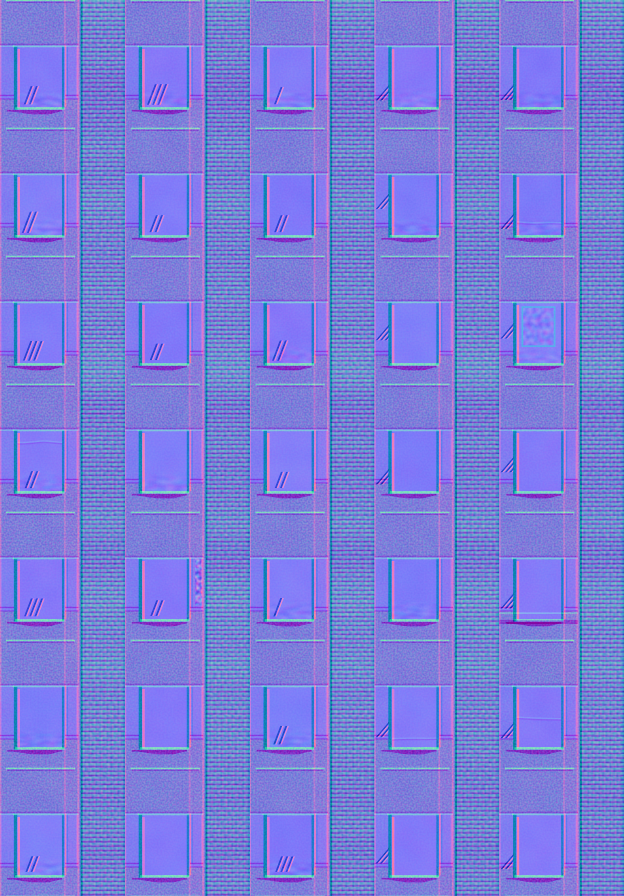
Give the GLSL for this texture map, as a WebGL 1 fragment shader.

```glsl
precision highp float;

uniform vec2 u_resolution;

// Layout: one bay is BAY units, y measured downwards
const vec2 BAY_COUNT = vec2(5.0, 7.0);
const vec2 BAY = vec2(106.4, 109.7);
const float FIRST_ROW = 30.0;
const float PANEL_END = 69.0;
const vec2 GLASS_MIN = vec2(15.0, 11.0);
const vec2 GLASS_MAX = vec2(53.0, 62.0);
const vec2 BRICK = vec2(6.233, 3.783);

// Relief and blue level of each material
const float STUCCO_RELIEF = 0.3;
const float GLASS_RELIEF = 0.07;
const float STUCCO_BLUE = 0.71;
const float BRICK_BLUE = 0.66;
const float GLASS_BLUE = 0.95;

vec2 pixel;

float hash(vec2 p) {
  return fract(sin(dot(p, vec2(127.1, 311.7))) * 4375.85);
}

vec2 gradient(vec2 cell) {
  float angle = 6.2832 * hash(cell);
  return vec2(cos(angle), sin(angle));
}

float gradientNoise(vec2 p) {
  vec2 i = floor(p), f = fract(p);
  vec2 u = f * f * f * (f * (f * 6.0 - 15.0) + 10.0);
  vec2 e = vec2(1.0, 0.0);
  float low = mix(dot(gradient(i), f), dot(gradient(i + e), f - e), u.x);
  float high = mix(dot(gradient(i + e.yx), f - e.yx), dot(gradient(i + 1.0), f - 1.0), u.x);
  return mix(low, high, u.y);
}

vec2 noiseSlope(vec2 p) {
  return vec2(gradientNoise(p), gradientNoise(p + 37.3));
}

// Box-filtered coverage of the interval a..b
float band(float x, float a, float b, float width) {
  return clamp((min(x + 0.5 * width, b) - max(x - 0.5 * width, a)) / width, 0.0, 1.0);
}

float box(vec2 p, float x0, float x1, float y0, float y1) {
  return band(p.x, x0, x1, pixel.x) * band(p.y, y0, y1, pixel.y);
}

float sameBay(vec2 id, vec2 target) {
  return 1.0 - step(0.5, distance(id, target));
}

vec2 brickSlope(vec2 p, vec2 wall) {
  float course = floor(p.y / BRICK.y);
  float y = mod(p.y, BRICK.y);
  float x = mod(p.x - PANEL_END + 0.5 * BRICK.x * mod(course, 2.0), BRICK.x);
  vec2 s = vec2(-0.09, 0.09 + 0.22 * gradientNoise(vec2(0.5, wall.y * 0.025)));
  s += vec2(-0.06, 0.22) * band(y, 0.3, 1.5, pixel.y);
  s += vec2(0.04, -0.48) * band(y, 2.4, 3.5, pixel.y);
  s.x += 0.22 * band(x, 4.7, 5.7, pixel.x) - 0.22 * band(x, 0.4, 1.4, pixel.x);
  return s + 0.3 * noiseSlope(wall * vec2(0.35, 0.5));
}

// Moulded edges around the window, its side panes and the ledge
vec2 frameSlope(vec2 p, vec2 id) {
  float wear = 0.7 + 0.3 * hash(id + 3.1);
  vec2 s = vec2(-0.88, 0.05) * box(p, 11.8, 14.8, 10.0, 64.0);
  s.x += 0.9 * wear * box(p, 14.8, 17.0, 12.0, 62.0);
  s.x -= 0.75 * box(p, 52.8, 55.0, 10.0, 63.0);
  s.x += 0.65 * box(p, 55.0, 56.6, 9.0, 62.0);
  s.y += 0.55 * box(p, 11.0, 55.0, 9.0, 10.5) - 0.35 * box(p, 0.0, 67.0, 7.4, 8.8);
  s.y += 0.75 * box(p, 13.0, 55.0, 61.8, 63.9);
  float taper = 65.6 + 2.4 * smoothstep(8.0, 30.0, p.x) * (1.0 - smoothstep(40.0, 53.0, p.x));
  s += vec2(0.05, -0.65) * box(p, 6.0, 53.0, 64.2, taper);
  float sides = box(p, 0.0, 12.0, 0.0, 90.0) + box(p, 55.5, 67.0, 0.0, 90.0);
  s.y += sides * (0.4 * band(p.y, 9.0, 10.2, pixel.y)
    - 0.5 * band(p.y, 51.2, 52.4, pixel.y) - 0.4 * band(p.y, 54.2, 55.4, pixel.y));
  s.x += 0.35 * box(p, 65.0, 66.4, 10.0, 54.0) - 0.35 * box(p, 56.8, 58.0, 10.0, 52.0);
  s.y += 0.7 * box(p, 5.0, 64.0, 79.4, 80.9) - 0.5 * box(p, 6.0, 63.0, 80.9, 82.1);
  // One broken, overlong sill
  s.y += sameBay(id, vec2(4.0, 4.0)) * (0.4 * box(p, 0.0, 67.0, 56.0, 57.4)
    - 0.5 * box(p, 0.0, 67.0, 62.5, 66.0));
  return s;
}

// Slanted glints, creases and crumpling that differ per bay
vec2 damageSlope(vec2 p, vec2 id, vec2 wall, float glass) {
  float onSide = step(2.5, id.x);
  float seed = hash(id + 7.7);
  float shown = step(0.14 * id.y - 0.22 * onSide, seed + 0.2);
  vec2 start = mix(vec2(18.0 + 4.0 * seed, 41.0 + 5.0 * seed), vec2(1.0, 25.0 + 18.0 * seed), onSide);
  vec2 q = p - start;
  float height = mix(19.0 - 6.0 * seed, 14.0, onSide);
  float lean = q.x + mix(0.38, 0.85, onSide) * (q.y - height);
  float area = band(q.y, 0.0, height, pixel.y) * mix(glass, box(p, 0.5, 12.0, 10.0, 60.0), onSide);
  vec2 s = vec2(0.0);
  for (int i = 0; i < 3; i++) {
    float offset = float(i) * mix(4.4, 3.8, onSide);
    float strength = step(float(i), 0.8 + 1.6 * hash(id + 1.9));
    s += strength * vec2(-0.65, -0.4) * band(lean, offset, offset + 1.7, pixel.x);
    s += strength * vec2(0.75, 0.1) * band(lean, offset + 1.7, offset + 3.0, pixel.x);
  }
  s *= shown * area;
  float crease = 18.0 + 38.0 * hash(id + 5.3) + 2.0 * gradientNoise(wall * 0.04);
  s.y += glass * step(0.85, hash(id + 9.1)) * 0.2 * (band(p.y, crease, crease + 1.2, pixel.y)
    - band(p.y, crease + 1.2, crease + 2.4, pixel.y));
  float crumple = step(0.6, hash(id + 4.4)) * smoothstep(42.0, 60.0, p.y);
  s += glass * crumple * 0.3 * noiseSlope(wall * vec2(0.1, 0.25));
  // Panes tilt a little differently
  s += glass * 0.08 * (vec2(hash(id + 2.2), hash(id + 6.6)) - 0.5);
  // One papered window and one rough side pane
  float outer = box(p, 19.0, 48.0, 13.0, 48.0), inner = box(p, 20.5, 46.5, 14.5, 46.5);
  s += sameBay(id, vec2(4.0, 2.0)) * ((outer - inner) * vec2(-0.35, 0.35) + inner * 0.4 * noiseSlope(wall * 0.22));
  s += sameBay(id, vec2(1.0, 4.0)) * box(p, 60.0, 66.0, 10.0, 50.0) * 0.9 * noiseSlope(wall * 0.3);
  return s;
}

void main() {
  vec2 size = BAY * BAY_COUNT;
  pixel = size / u_resolution;
  vec2 wall = vec2(gl_FragCoord.x, u_resolution.y - gl_FragCoord.y) * pixel;
  vec2 shifted = wall - vec2(0.0, FIRST_ROW);
  vec2 id = floor(shifted / BAY);
  vec2 p = mod(shifted, BAY);

  // Material coverage
  float panel = band(p.x, 0.0, PANEL_END, pixel.x);
  float glass = box(p, GLASS_MIN.x, GLASS_MAX.x, GLASS_MIN.y, GLASS_MAX.y);
  float smoothArea = max(glass, 0.75 * box(p, 0.0, 67.0, 9.0, 55.0));
  float strip = box(p, 55.0, 67.0, -2.0, 112.0);

  vec2 stucco = noiseSlope(wall * 0.62) * mix(STUCCO_RELIEF, GLASS_RELIEF, smoothArea);
  stucco += vec2(-0.01, 0.0) * (1.0 - smoothArea) + vec2(0.08, -0.01) * strip;
  stucco += vec2(0.02, -0.01) * smoothArea + 0.06 * noiseSlope(wall * 0.05);
  vec2 slope = mix(brickSlope(p, wall), stucco, panel);
  slope += frameSlope(p, id) + damageSlope(p, id, wall, glass);

  // Vertical joints between panels and brick
  slope.x += 0.5 * band(p.x, 0.0, 1.2, pixel.x) - 0.45 * band(p.x, 104.9, 106.4, pixel.x);
  slope.x += 0.5 * band(p.x, 66.0, 67.6, pixel.x) - 0.75 * band(p.x, 68.6, 70.4, pixel.x);
  slope.x += 0.35 * (1.0 - smoothArea) * band(p.x, 54.5, 56.0, pixel.x);

  slope /= max(1.0, length(slope) / 0.92);
  float blue = mix(BRICK_BLUE, mix(STUCCO_BLUE, GLASS_BLUE, smoothArea), panel);
  float facing = sqrt(1.0 - dot(slope, slope)) * blue;
  gl_FragColor = vec4(0.5 + 0.5 * vec3(slope - vec2(0.01, 0.02), facing), 1.0);
}
```
